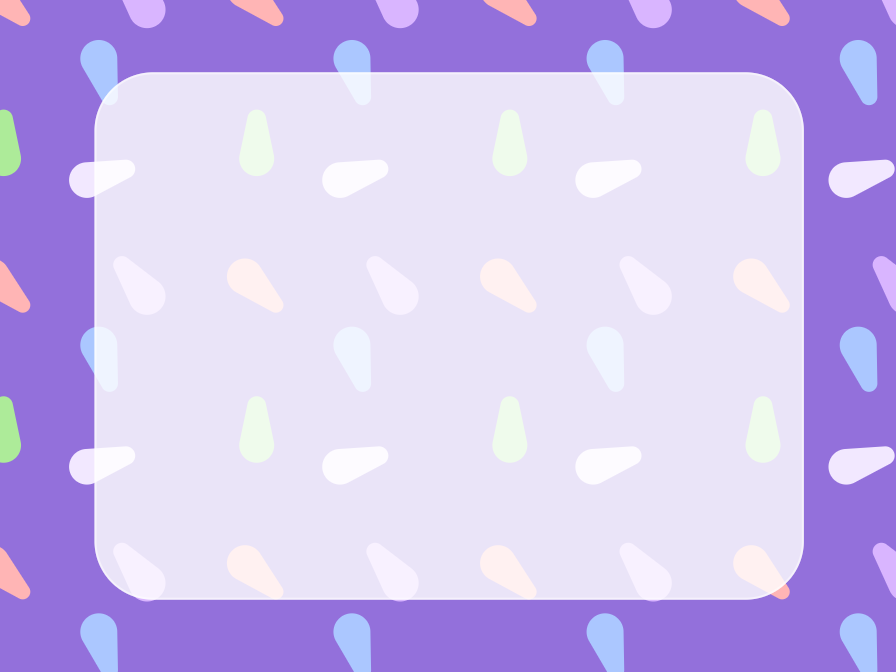
Write a WebGL 2 fragment shader that draws this pattern.

```glsl
#version 300 es
precision highp float;

uniform vec2 u_resolution;
out vec4 fragColor;

// Lengths are fractions of the canvas height, y measured downwards
#define TILE vec2(0.3767, 0.4266)
#define PANEL_CENTRE vec2(0.6684, 0.5)
#define PANEL_HALF vec2(0.5278, 0.3924)
#define PANEL_RADIUS 0.087
#define PANEL_OPACITY 0.81
#define RIM_WIDTH 0.003
#define RIM_OPACITY 0.5
#define BACKGROUND vec3(0.576, 0.439, 0.859)

const int KINDS = 5;

// Broad end of each sprinkle: position in the tile, radius
const vec3 BROAD_END[KINDS] = vec3[](
  vec3(0.147, 0.087, 0.0275),
  vec3(0.382, 0.236, 0.0260),
  vec3(0.506, 0.268, 0.0265),
  vec3(0.5955, 0.441, 0.0275),
  vec3(0.3645, 0.4115, 0.0268));

// Slim end: offset from the broad end, radius
const vec3 SLIM_END[KINDS] = vec3[](
  vec3(0.0160, 0.0570, 0.0125),
  vec3(0.0, -0.0590, 0.0139),
  vec3(0.0580, -0.0165, 0.0139),
  vec3(-0.0373, -0.0469, 0.0130),
  vec3(0.0460, 0.0425, 0.0113));

// Blue, green, white, lilac, salmon
const vec3 SPRINKLE_COLOUR[KINDS] = vec3[](
  vec3(0.67, 0.78, 1.0),
  vec3(0.68, 0.92, 0.60),
  vec3(0.95, 0.91, 1.0),
  vec3(0.85, 0.71, 1.0),
  vec3(1.0, 0.71, 0.71));

// Capsule from the origin to axis, with a different radius at each end
float taperedCapsule(vec2 p, vec2 axis, float broad, float slim) {
  float h = dot(axis, axis);
  vec2 q = vec2(abs(dot(p, vec2(axis.y, -axis.x))), dot(p, axis)) / h;
  float taper = broad - slim;
  vec2 c = vec2(sqrt(h - taper * taper), taper);
  float k = c.x * q.y - c.y * q.x;
  float n = dot(q, q);
  if (k < 0.0) return sqrt(h * n) - broad;
  if (k > c.x) return sqrt(h * (n + 1.0 - 2.0 * q.y)) - slim;
  return dot(c, q) - broad;
}

float roundedBox(vec2 p, vec2 halfSize, float radius) {
  vec2 d = abs(p) - halfSize + radius;
  return length(max(d, 0.0)) + min(max(d.x, d.y), 0.0) - radius;
}

// Antialiased coverage of a signed distance
float coverage(float d) {
  return clamp(0.5 - d * u_resolution.y, 0.0, 1.0);
}

void main() {
  vec2 p = vec2(gl_FragCoord.x, u_resolution.y - gl_FragCoord.y) / u_resolution.y;
  vec3 colour = BACKGROUND;

  // Repeating sprinkles, each wrapped around its own centre
  for (int i = 0; i < KINDS; i++) {
    vec3 broad = BROAD_END[i];
    vec3 slim = SLIM_END[i];
    vec2 local = mod(p - broad.xy + 0.5 * TILE, TILE) - 0.5 * TILE;
    float d = taperedCapsule(local, slim.xy, broad.z, slim.z);
    colour = mix(colour, SPRINKLE_COLOUR[i], coverage(d));
  }

  // Translucent panel with a brighter rim
  float panel = roundedBox(p - PANEL_CENTRE, PANEL_HALF, PANEL_RADIUS);
  float rim = coverage(panel) - coverage(panel + RIM_WIDTH);
  colour = mix(colour, vec3(1.0), PANEL_OPACITY * coverage(panel));
  colour = mix(colour, vec3(1.0), RIM_OPACITY * rim);

  fragColor = vec4(colour, 1.0);
}
```
